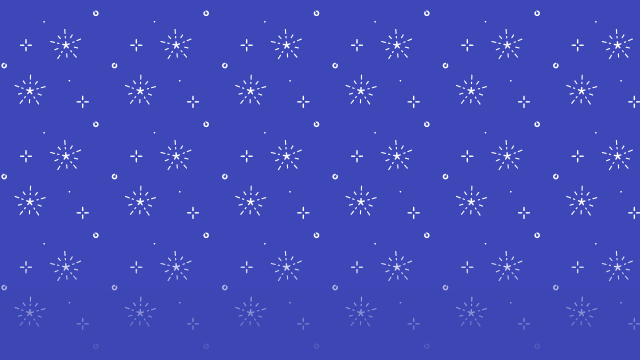
A Shadertoy shader for this pattern:

```glsl
// Repeating white starbursts, sparkles, rings and dots on indigo, fading out at the bottom.

// Distance to a round-ended vertical stroke between heights a and b.
float stroke(vec2 p, float a, float b, float halfWidth) {
    return length(vec2(p.x, p.y - clamp(p.y, a, b))) - halfWidth;
}

// Folds the plane into n equal sectors around the upward axis.
vec2 foldSectors(vec2 p, float n, float turn) {
    float sector = 6.28318 / n;
    float a = atan(p.x, p.y) + turn;
    a -= sector * round(a / sector);
    return length(p) * vec2(sin(a), cos(a));
}

// Five-armed star inside alternating long and short rays.
float starburst(vec2 p, float turn) {
    vec2 arm = foldSectors(p, 5.0, turn);
    vec2 between = foldSectors(p, 5.0, turn + 0.62832);
    float star = stroke(arm, 0.0, 4.0, 1.15 - 0.1 * clamp(arm.y, 0.0, 4.0));
    float longRay = stroke(arm, 14.3, 18.8, 0.65);
    float innerDash = stroke(arm, 8.9, 10.3, 0.65);
    float shortRay = stroke(between, 10.6, 14.2, 0.65);
    return min(min(star, longRay), min(innerDash, shortRay));
}

// Four separate tapered arms.
float sparkle(vec2 p) {
    vec2 arm = foldSectors(p, 4.0, 0.0);
    return stroke(arm, 2.8, 6.6, 0.9 - 0.06 * abs(arm.y - 4.0));
}

// Small ring with a notch cut towards the top, leaning by the given angle.
float notchedRing(vec2 p, float lean) {
    vec2 q = mat2(cos(lean), sin(lean), -sin(lean), cos(lean)) * p;
    float ring = abs(length(p) - 2.4) - 0.9;
    return max(ring, -stroke(q, 0.8, 5.0, 0.6));
}

// Motif distance within one tile; y runs down, motifs point up.
float tileMotifs(vec2 t) {
    vec2 up = vec2(1.0, -1.0);
    float d = starburst((t - vec2(79.2, 54.2)) * up, 0.08);
    d = min(d, starburst((t - vec2(35.9, 109.1)) * up, -0.04));
    d = min(d, sparkle(t - vec2(31.2, 54.3)));
    d = min(d, sparkle(t - vec2(99.2, 122.2)));
    d = min(d, notchedRing((t - vec2(115.0, 16.0)) * up, -0.5));
    d = min(d, notchedRing((t - vec2(5.0, 78.7)) * up, 0.5));
    d = min(d, length(t - vec2(53.0, 26.1)) - 0.9);
    return min(d, length(t - vec2(83.3, 96.9)) - 0.9);
}

void mainImage(out vec4 fragColor, in vec2 fragCoord) {
    // Canvas is 432 units high, measured from the top.
    float unitsPerPixel = 432.0 / iResolution.y;
    vec2 p = vec2(fragCoord.x, iResolution.y - fragCoord.y) * unitsPerPixel;

    float d = tileMotifs(mod(p, vec2(132.4, 133.2)));
    float ink = clamp(0.5 - d / unitsPerPixel, 0.0, 1.0);

    // Motifs dissolve towards the bottom over a faintly darker band.
    float fade = clamp((432.0 - p.y) / 142.0, 0.0, 1.0);
    vec3 indigo = vec3(0.238, 0.28, 0.72) * (1.0 - 0.015 * smoothstep(346.0, 348.0, p.y));
    fragColor = vec4(mix(indigo, vec3(1.0), ink * fade), 1.0);
}
```
